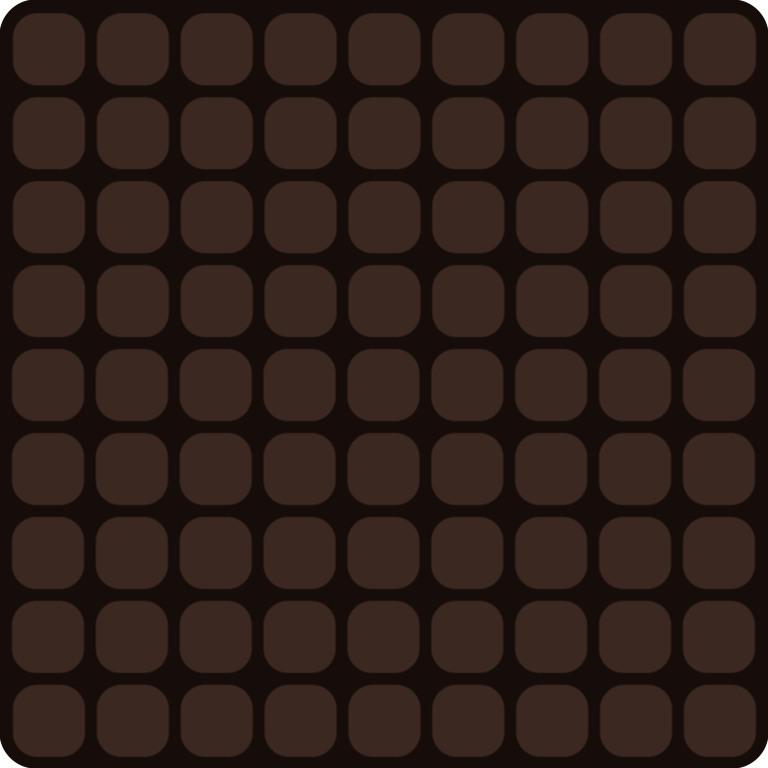
A Shadertoy shader for this pattern:

```glsl
const float TILE_COUNT = 9.0;
const vec2 FIRST_CENTER = vec2(0.0638, 0.0614);
const vec2 PITCH = vec2(0.1092, 0.1093);
const float TILE_HALF = 0.0469;
const float TILE_RADIUS = 0.0317;
const float PANEL_RADIUS = 0.047;
const float ROW_SHIFT = 0.0013;
const float EDGE_PIXELS = 1.3;
const vec3 TILE_COLOR = vec3(0.232, 0.157, 0.126);
const vec3 GROUT_COLOR = vec3(0.085, 0.052, 0.038);
const vec3 OUTSIDE_COLOR = vec3(1.0);

float roundedBox(vec2 p, float halfSize, float radius) {
    vec2 q = abs(p) - halfSize + radius;
    return length(max(q, 0.0)) + min(max(q.x, q.y), 0.0) - radius;
}

float coverage(float dist, float edge) {
    return 1.0 - smoothstep(-edge, edge, dist);
}

void mainImage(out vec4 fragColor, in vec2 fragCoord) {
    vec2 uv = fragCoord / iResolution.xy;
    float edge = EDGE_PIXELS / min(iResolution.x, iResolution.y);

    // Rows 1 to 4 from the bottom sit slightly to the left
    float row = clamp(floor((uv.y - FIRST_CENTER.y) / PITCH.y + 0.5), 0.0, TILE_COUNT - 1.0);
    float shifted = step(0.5, row) * step(row, 4.5);
    vec2 p = uv - FIRST_CENTER + vec2(ROW_SHIFT * shifted, 0.0);

    // Nearest tile of the grid
    vec2 cell = clamp(floor(p / PITCH + 0.5), 0.0, TILE_COUNT - 1.0);
    float tile = roundedBox(p - cell * PITCH, TILE_HALF, TILE_RADIUS);

    // Panel with rounded corners
    float panel = roundedBox(uv - 0.5, 0.5, PANEL_RADIUS);
    float panelMask = 1.0 - smoothstep(0.0, edge, panel);

    vec3 color = mix(GROUT_COLOR, TILE_COLOR, coverage(tile, edge));
    color = mix(OUTSIDE_COLOR, color, panelMask);
    fragColor = vec4(color, 1.0);
}
```
